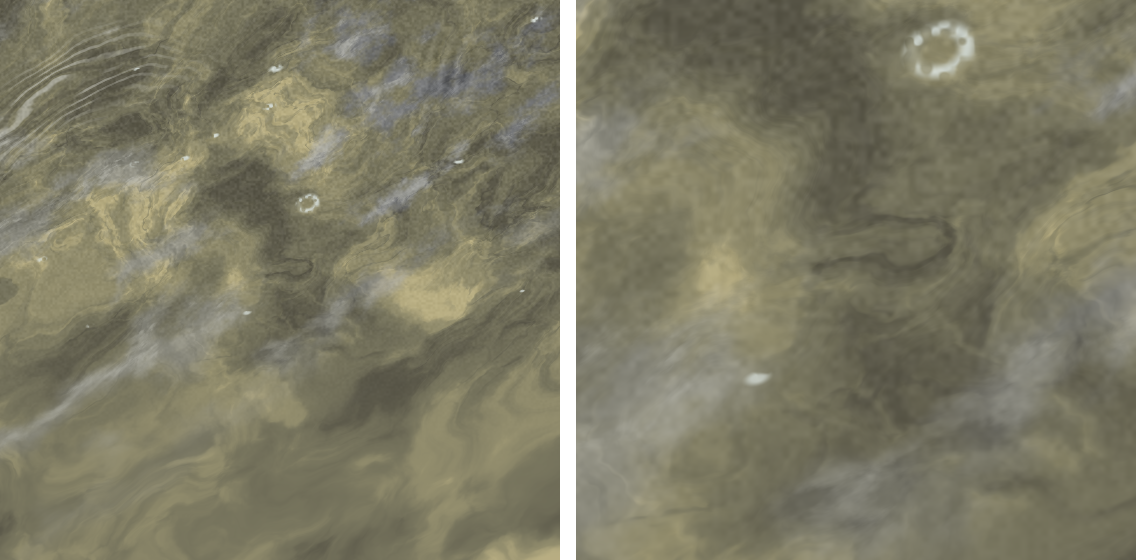
Left: the whole. Right: its middle third, enlarged.
This texture is drawn by a three.js fragment shader. Its source:

```glsl
// Shallow rippling water over a stony bed, sharp at the far edge and blurred nearby.
varying vec2 vUv;

const vec3 DARK_STONE = vec3(0.345, 0.335, 0.28);
const vec3 MID_STONE = vec3(0.465, 0.455, 0.365);
const vec3 LIGHT_STONE = vec3(0.57, 0.55, 0.425);
const vec3 SAND = vec3(0.72, 0.68, 0.51);
const vec3 SHEEN = vec3(0.54, 0.54, 0.51);
const vec3 SKY_SHEEN = vec3(0.47, 0.48, 0.51);
const vec3 GLINT = vec3(0.74, 0.74, 0.70);
const vec3 FOAM = vec3(0.83, 0.86, 0.84);
const float FLOW_ANGLE = 0.58;
const vec2 STONE_FREQ = vec2(6.0, 10.0);
const float SHEEN_SPACING = 0.155;
const float GRAIN_FREQ = 240.0;
const int BUBBLE_COUNT = 12;

float hash(vec2 p) {
  vec3 h = fract(vec3(p.xyx) * 0.1031);
  h += dot(h, h.yzx + 33.33);
  return fract((h.x + h.y) * h.z);
}

float noise(vec2 p) {
  vec2 i = floor(p), f = fract(p);
  f = f * f * (3.0 - 2.0 * f);
  vec2 e = vec2(0.0, 1.0);
  return mix(mix(hash(i), hash(i + e.yx), f.x),
             mix(hash(i + e.xy), hash(i + e.yy), f.x), f.y);
}

mat2 turn(float a) {
  return mat2(cos(a), -sin(a), sin(a), cos(a));
}

// Signed fractal noise; low detail fades the fine octaves.
float fbm(vec2 p, float detail) {
  float sum = 0.0, amp = 0.5;
  for (int i = 0; i < 6; i++) {
    sum += amp * (noise(p) - 0.5);
    p = turn(0.5) * p * 2.03 + 17.3;
    amp *= mix(0.42, 0.62, detail);
  }
  return sum;
}

// Soft elliptical patch that is 1 at its centre.
float patchMask(vec2 p, vec2 centre, vec2 size) {
  vec2 d = (p - centre) / size;
  return exp(-dot(d, d));
}

// Thin soft line where a field crosses zero.
float contour(float field, float width) {
  return 1.0 - smoothstep(0.0, width, abs(field));
}

// Stone tones run from dark hollows to sunlit sand.
vec3 bedColor(float tone) {
  vec3 c = mix(DARK_STONE, MID_STONE, smoothstep(0.0, 0.48, tone));
  c = mix(c, LIGHT_STONE, smoothstep(0.42, 0.74, tone));
  return mix(c, SAND, smoothstep(0.72, 1.0, tone));
}

// One foam ring and scattered broken flecks.
float bubbles(vec2 p) {
  vec2 ringPoint = turn(0.3) * (p - vec2(0.55, 0.637)) * vec2(0.9, 1.2);
  float speckle = smoothstep(0.3, 0.65, noise(p * 190.0));
  float foam = contour(length(ringPoint) - 0.015, 0.008) * (0.25 + 0.75 * speckle);
  for (int i = 0; i < BUBBLE_COUNT; i++) {
    float k = float(i);
    vec2 centre = vec2(hash(vec2(k, 3.7)), 0.4 + 0.58 * hash(vec2(k, 9.1)));
    float radius = mix(0.005, 0.016, hash(vec2(k, 5.3)));
    vec2 d = turn(FLOW_ANGLE * 0.5) * (p - centre) * vec2(0.8, 1.6);
    foam = max(foam, speckle * smoothstep(radius, radius * 0.3, length(d)));
  }
  return foam;
}

void main() {
  vec2 p = vUv;
  float focus = smoothstep(0.1, 0.72, p.y);
  vec2 flow = turn(FLOW_ANGLE) * p;
  vec2 q = flow * STONE_FREQ;

  // Refracted stones with swirling fine veins
  vec2 warp = vec2(fbm(q * 0.8 + 4.1, 0.25 * focus), fbm(q * 0.8 + 31.7, 0.25 * focus));
  vec2 bed = q + warp * 2.2;
  float tone = 0.46 + 1.15 * fbm(bed + 8.3, focus);
  tone += 0.55 * fbm(bed * 3.1 + 2.7, focus) * mix(0.6, 1.0, focus);
  tone -= 0.16 * patchMask(p, vec2(0.95, 0.98), vec2(0.3, 0.2));
  tone -= 0.10 * patchMask(p, vec2(0.8, 0.34), vec2(0.2, 0.16));
  float soft = mix(0.13, 0.06, focus);
  float sandNoise = fbm(bed * 0.75 + 53.0, focus * 0.5);
  float sunny = smoothstep(0.0, 0.6, p.x + 0.35 * (1.0 - p.y)) * (1.0 - 0.6 * focus);
  tone += 0.34 * sunny * smoothstep(0.08, 0.08 + soft, sandNoise);

  // Bent outlines around the stones, bright and dark, broken along their length
  float lineFade = mix(0.35, 1.0, focus) * smoothstep(0.25, 0.7, noise(q * 1.4 + 40.0));
  float lineWidth = mix(0.06, 0.035, focus);
  tone += 0.19 * lineFade * contour(fbm(bed * 1.1 + 71.0, focus * 0.3), lineWidth);
  tone += 0.14 * lineFade * contour(fbm(bed * 2.2 + 23.0, focus * 0.2), lineWidth * 1.5);
  tone -= 0.17 * lineFade * contour(fbm(bed * 1.6 + 95.0, focus * 0.3), lineWidth);
  vec3 color = bedColor(tone);

  // Broken diagonal bands of reflected sky
  float wobble = fbm(flow * vec2(6.0, 9.0) + 12.0, focus);
  float band = abs(fract((flow.y - 0.15 + 0.2 * wobble) / SHEEN_SPACING + 0.5) - 0.5);
  float broken = smoothstep(-0.06, 0.16, fbm(flow * vec2(5.0, 9.0) + 2.4, focus));
  float region = smoothstep(0.02, 0.38, p.y - 0.55 * p.x + 0.12);
  float sheen = (1.0 - smoothstep(0.03, 0.36, band)) * broken * region;
  vec3 sheenColor = mix(SHEEN, SKY_SHEEN, smoothstep(0.35, 0.7, p.x));
  color = mix(color, sheenColor + 0.22 * (tone - 0.46), 0.8 * sheen);
  float streak = smoothstep(0.02, 0.24, fbm(flow * vec2(13.0, 36.0) + warp * 3.0, focus));
  color = mix(color, GLINT, 0.55 * streak * sheen);

  // Curved ripple crests at the upper left, and a faint set at the right
  float arc = p.y - 0.9 * p.x + 1.6 * p.x * p.x + 0.06 * warp.x;
  float crest = sin(arc * 330.0 + 12.0 * noise(flow * vec2(11.0, 24.0)));
  float ripple = patchMask(vec2(p.x, arc), vec2(0.1, 0.765), vec2(0.19, 0.065));
  float crestBreak = smoothstep(0.2, 0.6, noise(flow * vec2(18.0, 60.0) + 7.0));
  color = mix(color, GLINT, 0.75 * ripple * crestBreak * smoothstep(0.2, 1.0, crest));
  color = mix(color, DARK_STONE, 0.6 * ripple * smoothstep(0.2, 1.0, -crest));
  float sideCrest = sin(p.x * 240.0 - p.y * 50.0 + 16.0 * warp.y);
  color += 0.06 * sideCrest * patchMask(p, vec2(0.8, 0.88), vec2(0.06, 0.05));

  // Foam flecks and fine surface grain
  color = mix(color, FOAM, bubbles(p) * mix(0.5, 0.9, focus));
  color += 0.075 * (noise(p * GRAIN_FREQ) - 0.5) * focus;
  gl_FragColor = vec4(color, 1.0);
}
```
